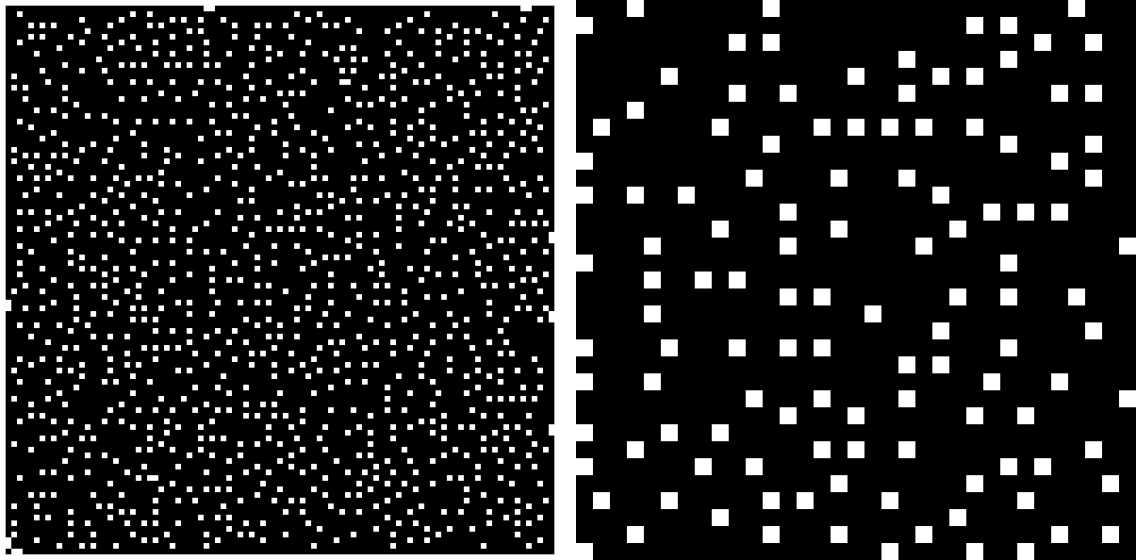
Left, the full canvas; right, a detail of the centre.
This texture is drawn by a three.js fragment shader. Its source:

```glsl
#define CELLS 99.0
#define NOTCH_CHANCE 0.036
#define SEED 17.3
#define INK vec3(0.0)
#define PAPER vec3(1.0)

varying vec2 vUv;

float hash(vec2 p) {
  vec3 q = fract(vec3(p.xyx) * vec3(0.1031, 0.1030, 0.0973) + SEED * 0.0137);
  q += dot(q, q.yzx + 33.33);
  return fract((q.x + q.y) * q.z);
}

// A dot is a cell that outranks its eight neighbours, so dots never touch
float isolatedDot(vec2 cell) {
  float rank = hash(cell);
  float highest = 0.0;
  for (int y = -1; y <= 1; y++) {
    for (int x = -1; x <= 1; x++) {
      if (x != 0 || y != 0) {
        highest = max(highest, hash(cell + vec2(float(x), float(y))));
      }
    }
  }
  return step(highest, rank);
}

// Rare teeth, two cells long, on the inside of the frame
float frameNotch(vec2 cell, vec2 inset) {
  vec2 pairId = inset.x < inset.y
    ? vec2(cell.x, floor(cell.y * 0.5))
    : vec2(floor(cell.x * 0.5), cell.y);
  return step(1.0 - NOTCH_CHANCE, hash(pairId + 211.0));
}

float cellFill(vec2 cell) {
  vec2 inset = min(cell, CELLS - 1.0 - cell);
  float ring = min(inset.x, inset.y);
  if (ring < 0.5) return 1.0;
  if (ring < 1.5) return frameNotch(cell, inset);
  return isolatedDot(cell);
}

void main() {
  vec2 grid = vUv * CELLS;
  vec2 edgeWidth = clamp(fwidth(grid), 0.0001, 1.0);

  // Blend the four nearest cells over one narrow edge
  vec2 p = grid - 0.5;
  vec2 cell = floor(p);
  vec2 blend = clamp((fract(p) - 0.5) / edgeWidth + 0.5, 0.0, 1.0);
  float lower = mix(cellFill(cell), cellFill(cell + vec2(1.0, 0.0)), blend.x);
  float upper = mix(cellFill(cell + vec2(0.0, 1.0)), cellFill(cell + 1.0), blend.x);

  gl_FragColor = vec4(mix(INK, PAPER, mix(lower, upper, blend.y)), 1.0);
}
```
